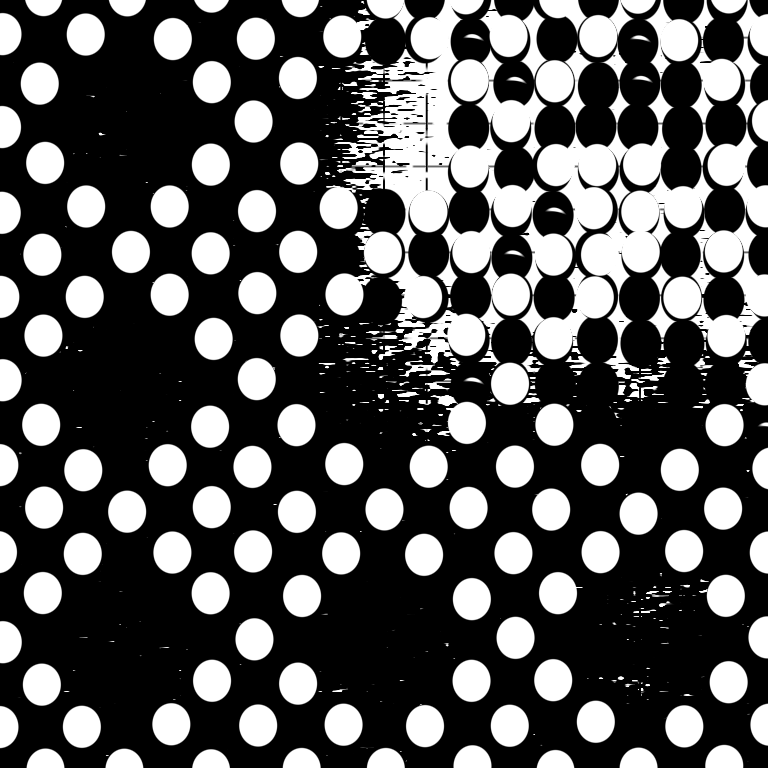
A three.js fragment shader for this pattern:

```glsl
// Three by three repeats of a diamond lattice of white oval dots with open
// centres, each dot printed over a larger dark disc. Worn, woven white streaks
// show through at the upper right, made by thresholding stretched value noise.

varying vec2 vUv;

const float LATTICE = 18.0;                // dot positions across the canvas
const float PERIOD = 6.0;                  // dot positions per repeat
const float ROW_STRETCH = 1.007;
const vec2 DOT_RADIUS = vec2(0.445, 0.49);
const vec2 DISC_RADIUS = vec2(0.48, 0.57);
const vec2 GLINT_RADIUS = vec2(0.19, 0.045);
const float SOFT = 0.018;                  // half width of a smoothed edge
const vec3 INK = vec3(0.0);
const vec3 PAPER = vec3(1.0);

float hash(vec2 p) {
  return fract(sin(dot(p, vec2(127.1, 311.7))) * 43758.5);
}

vec2 jitter(vec2 cell, float seed, float amount) {
  return amount * (vec2(hash(cell + seed), hash(cell + seed + 17.3)) - 0.5);
}

float valueNoise(vec2 p) {
  vec2 i = floor(p);
  vec2 f = smoothstep(0.0, 1.0, p - i);
  float low = mix(hash(i), hash(i + vec2(1.0, 0.0)), f.x);
  float high = mix(hash(i + vec2(0.0, 1.0)), hash(i + 1.0), f.x);
  return mix(low, high, f.y);
}

float ellipseMask(vec2 p, vec2 radius) {
  float dist = (length(p / radius) - 1.0) * min(radius.x, radius.y);
  return 1.0 - smoothstep(-SOFT, SOFT, dist);
}

// Offset of a lattice position from the centre of its repeat
vec2 fromCentre(vec2 cell) {
  return abs(mod(cell, PERIOD) - 0.5 * PERIOD);
}

// Checkerboard of dots, less four around each centre, plus one filled block
bool isDot(vec2 cell) {
  vec2 d = fromCentre(cell);
  bool odd = mod(cell.x + cell.y, 2.0) > 0.5;
  bool ring = d.x + d.y < 1.5;
  vec2 block = abs(cell - vec2(14.5, 13.0));
  return (odd && !ring) || (block.x < 0.6 && block.y < 1.1);
}

// Centres without dark discs; those at the upper right are mostly filled
bool isOpen(vec2 cell) {
  vec2 d = fromCentre(cell);
  bool filled = cell.x > 12.5 && cell.y > 6.5;
  bool gap = distance(cell, vec2(15.0, 9.0)) < 0.5;
  return max(d.x, d.y) < 1.5 && (!filled || gap);
}

float patchTone(vec2 uv, vec2 centre, vec2 size) {
  vec2 d = (uv - centre) / size;
  return exp(-dot(d, d));
}

// How strongly the pale ground shows through
float wearTone(vec2 uv) {
  float tone = smoothstep(0.38, 0.58, uv.x) * smoothstep(0.36, 0.69, uv.y);
  tone += 0.5 * tone * (valueNoise(uv * 15.0) - 0.5);
  tone += 0.36 * patchTone(uv, vec2(0.87, 0.22), vec2(0.06, 0.03));
  tone += 0.24 * patchTone(uv, vec2(0.83, 0.107), vec2(0.09, 0.013));
  return tone;
}

// Horizontal dashes, denser where the tone is high
float streaks(vec2 uv, float tone) {
  float grain = 0.68 * valueNoise(uv * vec2(115.0, 370.0))
              + 0.32 * valueNoise(uv * vec2(38.0, 230.0) + 41.0);
  float level = mix(0.9, 0.1, tone);
  return smoothstep(level - 0.035, level + 0.035, grain);
}

// Thin broken dark lines along the lattice
float threads(vec2 p) {
  vec2 d = abs(fract(p + 0.5) - 0.5);
  vec2 line = 1.0 - smoothstep(vec2(0.01), vec2(0.035), d);
  float broken = smoothstep(0.2, 0.5, valueNoise(p * 5.0));
  return max(line.x, 0.6 * line.y) * broken;
}

void main() {
  vec2 p = vUv * LATTICE / vec2(1.0, ROW_STRETCH);
  vec2 home = floor(p + 0.5);
  float disc = 0.0;
  float glint = 0.0;
  float dot_ = 0.0;

  // Gather the discs, glints and dots of the nearest positions
  for (int y = -1; y <= 1; y++) {
    for (int x = -1; x <= 1; x++) {
      vec2 cell = home + vec2(float(x), float(y));
      vec2 d = p - cell;
      if (isDot(cell)) dot_ = max(dot_, ellipseMask(d - jitter(cell, 3.1, 0.17), DOT_RADIUS));
      if (isOpen(cell)) continue;
      vec2 q = d - vec2(0.0, -0.08) - jitter(cell, 8.7, 0.12);
      disc = max(disc, ellipseMask(q, DISC_RADIUS));
      bool shiny = hash(cell + 5.9) > 0.83 && cell.x > 10.5 && cell.y > 7.5;
      vec2 curved = q - vec2(0.06, 0.13 - 1.2 * q.x * q.x);
      if (shiny) glint = max(glint, ellipseMask(curved, GLINT_RADIUS));
    }
  }

  // Worn ground, then discs, glints and dots on top
  float pale = streaks(vUv, wearTone(vUv)) * (1.0 - threads(p));
  pale *= 1.0 - disc;
  pale = max(pale, max(glint, dot_));
  gl_FragColor = vec4(mix(INK, PAPER, pale), 1.0);
}
```
